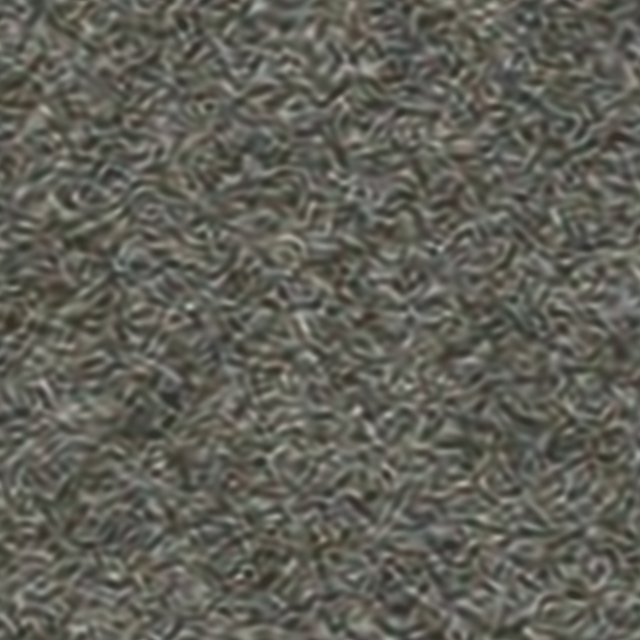
Write a Shadertoy shader that draws this texture.

```glsl
// Mottled grey-olive grain: short, wormy light and dark flecks lying mostly flat.
// Each grid cell drops one small rippled wavelet at a random place, direction
// and phase; their sum gives the grain, and coarser sums vary tone and tint.

vec3 hash3(vec2 cell) {
    vec3 q = fract(cell.xyx * vec3(0.1031, 0.1030, 0.0973));
    q += dot(q, q.yxz + 33.33);
    return fract((q.xxy + q.yzz) * q.zyx);
}

// Cellular wavelet noise, about unit deviation; spread is the range of directions.
float waveletNoise(vec2 p, float spread) {
    vec2 home = floor(p);
    float sum = 0.0;
    for (int y = -2; y <= 2; y++) {
        for (int x = -2; x <= 2; x++) {
            vec2 cell = home + vec2(x, y);
            vec3 place = hash3(cell + 17.0);
            vec3 wave = hash3(cell + 141.0);
            vec2 d = p - cell - place.xy;
            float envelope = max(1.0 - dot(d, d) * 0.25, 0.0);
            envelope *= envelope;
            float angle = 1.571 + (wave.x - 0.5) * spread;
            float frequency = mix(0.28, 0.88, wave.y);
            float ripple = dot(d, vec2(cos(angle), sin(angle))) * frequency;
            sum += envelope * envelope * cos(6.2832 * (ripple + wave.z));
        }
    }
    return sum * 1.2;
}

void mainImage(out vec4 fragColor, in vec2 fragCoord) {
    vec2 uv = fragCoord / iResolution.y;

    // Fine flecks over faint, broader patches
    float grain = 0.92 * waveletNoise(uv * vec2(56.0, 60.0) + 60.0, 2.5)
                + 0.20 * waveletNoise(uv * 19.0 + 230.0, 3.14)
                + 0.20 * waveletNoise(uv * 7.0 + 410.0, 3.14);

    // Highlights reach a little further than shadows
    float tone = 0.374 + 0.082 * (grain + 0.08 * (grain * grain - 1.0));
    tone = max(tone, 0.19);
    vec3 color = vec3(tone + 0.002, tone, tone - 0.033);

    // Slight drift between rusty and green, and between warm and cool
    float rust = waveletNoise(uv * 24.0 + 530.0, 3.14);
    float warmth = waveletNoise(uv * 15.0 + 710.0, 3.14);
    color += rust * vec3(0.007, -0.004, -0.001);
    color += warmth * vec3(0.003, 0.001, -0.008);

    fragColor = vec4(clamp(color, 0.0, 1.0), 1.0);
}
```
